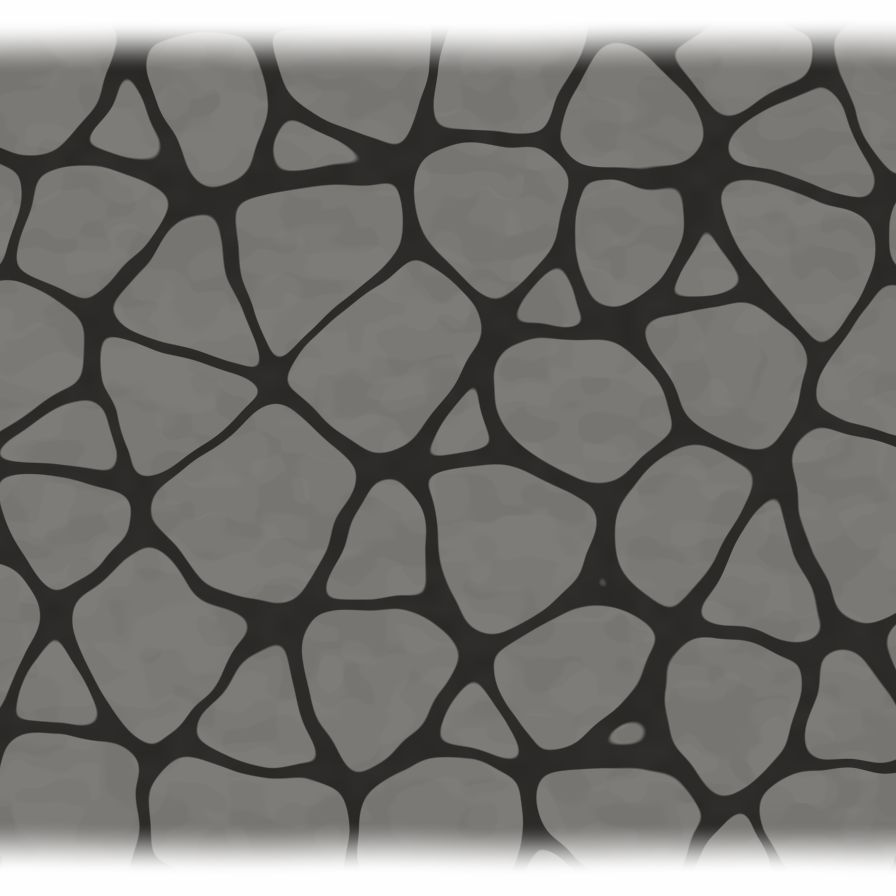
Reproduce this texture procedurally as a Shadertoy shader.

```glsl
float hash(vec2 p) {
    return fract(sin(dot(p, vec2(127.1, 311.7))) * 43758.5453);
}

float noise(vec2 p) {
    vec2 i = floor(p), f = fract(p);
    f = f * f * (3.0 - 2.0 * f);
    return mix(mix(hash(i), hash(i + vec2(1, 0)), f.x),
               mix(hash(i + vec2(0, 1)), hash(i + vec2(1, 1)), f.x), f.y);
}

vec2 noise2(vec2 p) {
    return vec2(noise(p), noise(p + 37.3)) - 0.5;
}

const vec2 cellSize = vec2(0.208, 0.167);

// Centre of a large stone; every other course is shifted by half a cell
vec2 stoneCentre(vec2 cell) {
    vec2 jitter = vec2(hash(cell), hash(cell + 19.7)) - 0.5;
    float shift = 0.5 * mod(cell.y, 2.0);
    return (cell + 0.5 + vec2(shift, 0.0) + jitter * vec2(0.62, 0.55)) * cellSize;
}

// Position and weight of a stone: kind 0 is large, kind 1 fills a joint
vec3 stone(vec2 cell, int kind) {
    if (kind == 0) return vec3(stoneCentre(cell), 0.006 * hash(cell + 5.1));
    float side = mod(cell.y, 2.0);
    vec2 joint = stoneCentre(cell) + stoneCentre(cell + vec2(side, 1.0))
               + stoneCentre(cell + vec2(side - 1.0, 1.0));
    float weight = hash(cell + 8.3) < 0.6 ? -0.003 * hash(cell + 2.9) : -1.0;
    return vec3(joint / 3.0, weight);
}

// Distance to the joint, with corners rounded by a smooth minimum
float jointDistance(vec2 p) {
    vec2 base = floor(p / cellSize);
    vec3 own = vec3(0.0);
    float nearest = 1e3;
    for (int y = -2; y <= 2; y++)
    for (int x = -2; x <= 2; x++)
    for (int kind = 0; kind < 2; kind++) {
        vec3 s = stone(base + vec2(x, y), kind);
        float power = dot(p - s.xy, p - s.xy) - s.z;
        if (power < nearest) { nearest = power; own = s; }
    }
    float sum = 0.0;
    for (int y = -2; y <= 2; y++)
    for (int x = -2; x <= 2; x++)
    for (int kind = 0; kind < 2; kind++) {
        vec3 s = stone(base + vec2(x, y), kind);
        float apart = length(s.xy - own.xy);
        if (apart < 1e-4) continue;
        float power = dot(p - s.xy, p - s.xy) - s.z;
        sum += exp(-100.0 * (power - nearest) / (2.0 * apart));
    }
    return -log(sum) / 100.0;
}

void mainImage(out vec4 fragColor, in vec2 fragCoord) {
    vec2 uv = fragCoord / iResolution.y;

    // Wavy outlines and uneven joint width
    vec2 p = uv + 0.034 * noise2(uv * 9.0) + 0.009 * noise2(uv * 26.0 + 4.0);
    float halfWidth = 0.0045 + 0.0045 * noise(uv * 13.0 + 11.0);
    float soft = max(0.0011, 0.8 / iResolution.y);
    float face = smoothstep(-soft, soft, jointDistance(p) - halfWidth);

    // Faint soft-edged blotches on the stone
    vec2 q = uv + 0.02 * noise2(uv * 40.0);
    float blotch = smoothstep(0.42, 0.54, noise(q * vec2(30.0, 44.0)))
                 + smoothstep(0.45, 0.6, noise(q * vec2(22.0, 34.0) + 50.0));
    vec3 stoneColor = vec3(0.48, 0.473, 0.46) + 0.014 * (blotch - 1.0);
    vec3 mortarColor = vec3(0.175, 0.168, 0.16) + 0.02 * (noise(uv * 50.0) - 0.5);
    vec3 color = mix(mortarColor, stoneColor, face);

    // White fade along the top and bottom
    float border = min(uv.y, 1.0 - uv.y) + 0.008 * (noise(uv * 7.0) - 0.5);
    color = mix(vec3(0.995), color, smoothstep(0.022, 0.083, border));

    fragColor = vec4(color, 1.0);
}
```
